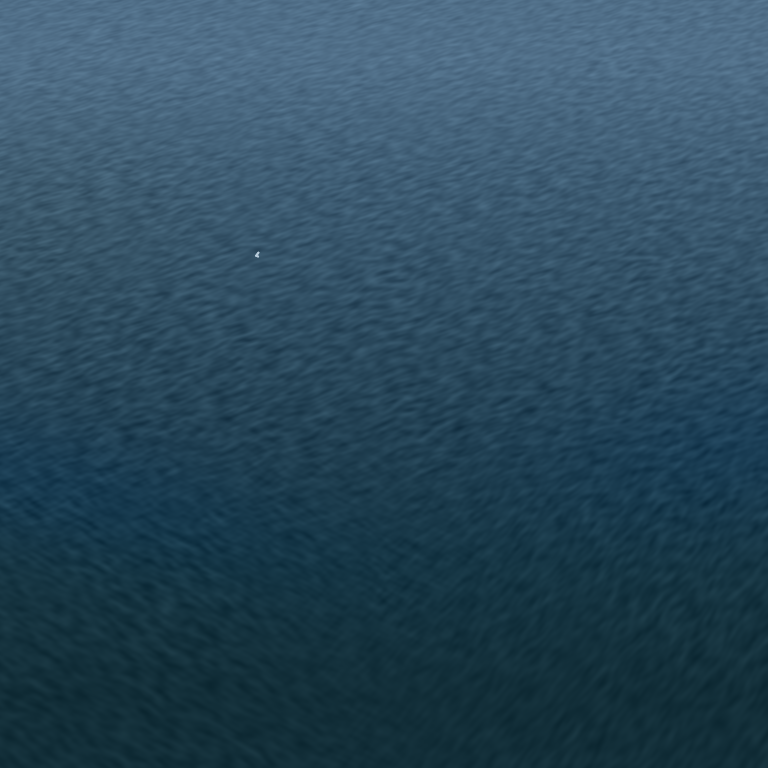
Write a WebGL 2 fragment shader that draws this texture.

```glsl
#version 300 es
precision highp float;
// Calm open water seen from above: a dusk-blue gradient with fine wind ripples.

uniform vec2 u_resolution;
out vec4 fragColor;

const float HORIZON = 2.6;

// Unit gradient for a lattice cell, from an integer hash.
vec2 cellGradient(vec2 cell) {
  uvec2 q = uvec2(ivec2(cell) + 32768);
  uint h = q.x * 1597334677u ^ q.y * 3812015801u;
  h = (h ^ (h >> 15u)) * 2246822519u;
  h ^= h >> 13u;
  float angle = float(h & 65535u) * 6.28319 / 65536.0;
  return vec2(cos(angle), sin(angle));
}

float gradientNoise(vec2 p) {
  vec2 cell = floor(p);
  vec2 f = p - cell;
  vec2 w = f * f * f * (f * (f * 6.0 - 15.0) + 10.0);
  vec2 e = vec2(1.0, 0.0);
  float a = dot(cellGradient(cell), f);
  float b = dot(cellGradient(cell + e.xy), f - e.xy);
  float c = dot(cellGradient(cell + e.yx), f - e.yx);
  float d = dot(cellGradient(cell + e.xx), f - e.xx);
  return mix(mix(a, b, w.x), mix(c, d, w.x), w.y);
}

vec2 rotate(vec2 p, float angle) {
  float c = cos(angle), s = sin(angle);
  return vec2(c * p.x + s * p.y, c * p.y - s * p.x);
}

// Water plane coordinates, with ripples shrinking towards the horizon.
vec2 waterPlane(vec2 uv) {
  float k = HORIZON - 0.5;
  return vec2(uv.x - 0.5, k) * k / (HORIZON - uv.y);
}

// Long narrow crests running along the given angle.
float ripples(vec2 p, float angle, vec2 frequency) {
  vec2 q = rotate(p, angle);
  q.y += 0.004 * gradientNoise(q * 18.0 + 7.3);
  float height = 0.0, weight = 1.0;
  for (int i = 0; i < 2; i++) {
    height += weight * gradientNoise(q * frequency + float(i) * 31.7);
    frequency *= vec2(1.8, 1.55);
    q = rotate(q, 0.12);
    weight *= 0.8;
  }
  return height;
}

// Soft elliptical spot, 1 at its centre.
float softSpot(vec2 uv, vec2 centre, vec2 radius, float angle) {
  vec2 d = rotate(uv - centre, angle) / radius;
  return exp(-dot(d, d));
}

float segmentDistance(vec2 p, vec2 a, vec2 b) {
  vec2 d = b - a;
  return length(p - a - d * clamp(dot(p - a, d) / dot(d, d), 0.0, 1.0));
}

vec3 waterColour(float height) {
  vec3 stops[6] = vec3[6](
    vec3(0.07, 0.18, 0.22), vec3(0.09, 0.21, 0.26), vec3(0.13, 0.25, 0.32),
    vec3(0.18, 0.30, 0.38), vec3(0.24, 0.36, 0.45), vec3(0.315, 0.435, 0.535));
  float t = height * 6.0 - 0.55;
  vec3 colour = stops[0];
  for (int i = 1; i < 6; i++) {
    colour = mix(colour, stops[i], clamp(t - float(i) + 1.0, 0.0, 1.0));
  }
  return colour;
}

void main() {
  vec2 uv = gl_FragCoord.xy / u_resolution;
  vec2 plane = waterPlane(uv);

  // Base gradient, gently bent by broad swells.
  float swell = gradientNoise(uv * vec2(3.0, 5.0) + 4.2);
  vec3 colour = waterColour(uv.y + 0.012 * swell);

  // Deep blue patches at both sides and a faint warm cast at upper left.
  float deep = softSpot(uv, vec2(0.08, 0.36), vec2(0.40, 0.085), -0.22)
             + softSpot(uv, vec2(1.0, 0.42), vec2(0.34, 0.12), 0.2);
  colour += deep * vec3(-0.026, -0.008, 0.014);
  float warm = softSpot(uv, vec2(0.05, 0.72), vec2(0.22, 0.16), 0.0);
  colour += warm * vec3(0.002, -0.002, -0.014);

  // Three ripple directions blended across the surface.
  float level = ripples(plane, 0.24, vec2(32.0, 118.0));
  float falling = ripples(plane + 3.1, -0.50, vec2(34.0, 115.0));
  float rising = ripples(plane + 5.7, 0.62, vec2(34.0, 115.0));
  float lower = 1.0 - smoothstep(0.22, 0.50, uv.y);
  float side = smoothstep(0.25, 0.75, uv.x + 0.15 * swell);
  float crossing = mix(falling, rising, side);
  float wave = mix(level + 0.2 * crossing, crossing + 0.2 * level, lower);

  // Clearer crests in the middle, fading in the foreground and far away.
  float gust = 1.0 + 0.3 * gradientNoise(plane * vec2(7.0, 11.0));
  float strength = mix(0.036, 0.074, smoothstep(0.05, 0.5, uv.y));
  strength *= 1.0 - 0.25 * smoothstep(0.65, 1.0, uv.y);
  colour += wave * strength * gust * vec3(0.85, 1.0, 1.05);

  // A tiny pale fleck afloat on the water.
  vec2 fleck = uv - vec2(0.335, 0.668), tip = vec2(-0.0015, -0.001);
  float dist = min(segmentDistance(fleck, tip, vec2(0.0015, 0.003)),
                   segmentDistance(fleck, tip, vec2(0.001, -0.002)));
  float edge = 1.0 / u_resolution.y;
  colour = mix(colour, vec3(0.72, 0.80, 0.86), 1.0 - smoothstep(0.0008, 0.0008 + edge, dist));

  fragColor = vec4(clamp(colour, 0.0, 1.0), 1.0);
}
```
